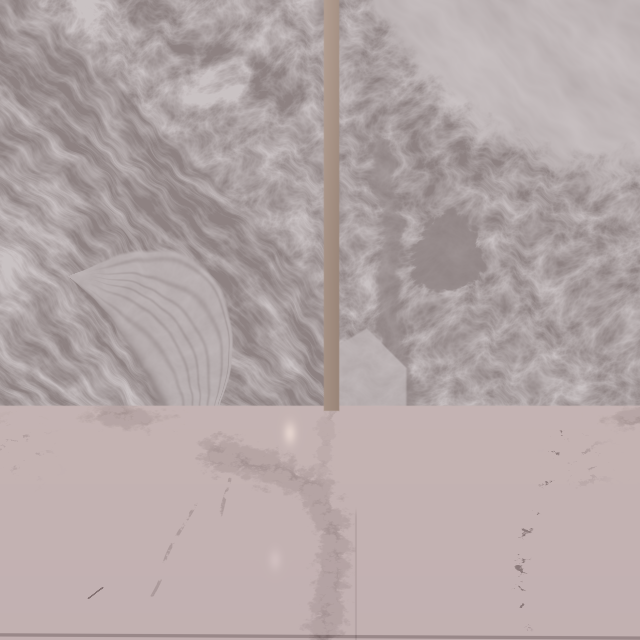
Give the GLSL for this texture, as a WebGL 1 fragment shader.

```glsl
precision highp float;
// Two veined marble wall panels split by a bronze strip above a pale stone ledge.
uniform vec2 u_resolution;

#define LEDGE_TOP 0.366
#define STRIP_X 0.518
#define STRIP_HALF 0.012
#define STRIP_END 0.358
#define ROCK_CONTRAST 1.35
#define STREAK_CONTRAST 1.6
#define FAN_LINES 44.0
#define DARK_STONE vec3(0.555, 0.510, 0.510)
#define LIGHT_STONE vec3(0.790, 0.760, 0.765)
#define LEDGE_COLOR vec3(0.765, 0.698, 0.698)
#define BRONZE vec3(0.625, 0.545, 0.495)

vec2 hash2(vec2 p) {
  vec3 q = fract(p.xyx * vec3(0.1031, 0.1030, 0.0973));
  q += dot(q, q.yzx + 33.33);
  return fract((q.xx + q.yz) * q.zy);
}

// Distance to the nearest scattered cell point
float cells(vec2 p) {
  vec2 id = floor(p), f = fract(p);
  float d = 2.0;
  for (int j = -1; j <= 1; j++)
    for (int i = -1; i <= 1; i++) {
      vec2 g = vec2(float(i), float(j));
      vec2 r = g + hash2(id + g + 40.0) - f;
      d = min(d, dot(r, r));
    }
  return sqrt(d);
}

vec2 warp(vec2 p) {
  vec2 w = sin(p.yx * vec2(17.0, 21.0) + vec2(0.4, 2.0));
  w += 0.5 * sin((p.yx + p * 0.6) * 43.0 + w * 1.7);
  return w + 0.3 * sin((p.yx - p * 0.5) * 97.0 + w * 2.0);
}

// Layered cellular grain centred near zero
float grain(vec2 p) {
  float sum = 0.0, amp = 0.5;
  for (int i = 0; i < 4; i++) {
    sum += amp * (cells(p) - 0.48);
    p = mat2(1.6, 1.2, -1.2, 1.6) * p + 7.3;
    amp *= 0.62;
  }
  return sum;
}

float segment(vec2 p, vec2 a, vec2 b) {
  vec2 d = b - a;
  return length(p - a - d * clamp(dot(p - a, d) / dot(d, d), 0.0, 1.0));
}

float blob(vec2 p, vec2 c, vec2 size) {
  vec2 q = (p - c) / size;
  return exp(-dot(q, q));
}

float band(float d, float w) { return 1.0 - smoothstep(w * 0.55, w * 1.3, d); }

float leftPanel(vec2 p, float px, float rock) {
  vec2 w = p + 0.009 * warp(p);
  float s = w.x + w.y - 1.05;
  float streak = grain(vec2(s * 26.0, (w.x - w.y) * 5.0) + 5.0);
  float below = 1.0 - smoothstep(-0.012, 0.012, p.x + p.y - 1.05);
  float v = mix(0.62 + rock * ROCK_CONTRAST, 0.53 + streak * STREAK_CONTRAST + rock * 0.4, below);
  v -= 0.22 * below * exp(-pow((s + 0.10) / 0.09, 2.0));
  v += 0.17 * blob(p, vec2(0.02, 0.56), vec2(0.07, 0.13));
  // Upper dark vein and white patches
  v -= 0.38 * band(segment(w, vec2(0.20, 1.0), vec2(0.46, 0.84)), 0.028);
  v += 0.42 * smoothstep(0.35, 0.65, blob(w, vec2(0.345, 0.87), vec2(0.06, 0.045)));
  v += 0.30 * blob(w, vec2(0.14, 0.96), vec2(0.07, 0.05));
  v += 0.24 * band(segment(w, vec2(0.435, 0.57), vec2(0.47, 0.42)), 0.025);
  // Folded fan of fine lines
  vec2 q = p - vec2(0.105, 0.564) + 0.0025 * warp(p);
  float r = length(q), a = atan(q.y, q.x);
  float inner = -0.6 - 1.4 * r, outer = 0.45 - 38.0 * r * r * r;
  float t = (a - inner) / max(outer - inner, 0.02);
  float soft = 0.025 + px * 3.0;
  float fan = smoothstep(-soft, soft, t) * smoothstep(-soft, soft, 1.0 - t);
  fan *= 1.0 - smoothstep(0.31, 0.325, r);
  float lines = pow(0.5 + 0.5 * sin(t * FAN_LINES + 1.8 * sin(t * 9.0 + r * 12.0)), 5.0);
  float fold = 0.72 - 0.25 * lines * smoothstep(0.02, 0.10, r) + rock * 0.25;
  v = mix(v, fold, fan);
  return v - 0.32 * exp(-pow(t / 0.07, 2.0)) * (1.0 - smoothstep(0.24, 0.30, r));
}

float rightPanel(vec2 p, float px, float rock) {
  vec2 w = p + 0.008 * warp(p);
  float v = 0.50 + rock * ROCK_CONTRAST;
  v -= 0.20 * blob(w, vec2(0.71, 0.73), vec2(0.11, 0.06));
  v += 0.12 * blob(w, vec2(0.82, 0.42), vec2(0.20, 0.06));
  v += 0.16 * blob(w, vec2(0.56, 0.62), vec2(0.03, 0.10));
  float vein = min(segment(w, vec2(0.60, 0.78), vec2(0.605, 0.545)),
                   segment(w, vec2(0.605, 0.545), vec2(0.64, 0.37)));
  v = mix(v, 0.20 + rock * 0.4, 0.85 * band(vein + rock * 0.02, 0.018));
  float pit = length((w - vec2(0.69, 0.596)) / vec2(0.056, 0.068)) + rock * 0.7;
  v = mix(v, 0.15 + rock * 0.25, 1.0 - smoothstep(0.85, 1.02, pit));
  // Cloudy pale corner
  float rim = w.y - 0.70 - 0.30 * exp(-(w.x - 0.57) * 7.0);
  float cloud = 0.86 + 0.45 * grain(vec2((w.x + w.y) * 9.0, (w.x * 0.5 - w.y) * 4.0));
  v = mix(v, cloud, smoothstep(-0.035, 0.05, rim + rock * 0.05));
  // Smooth wedge beside the strip
  float wedge = max(p.x + p.y - 1.059, p.x - 0.634);
  wedge = max(wedge, p.y - 0.486 - (p.x - 0.573) * 0.6);
  return mix(v, 0.73 + rock * 0.3, 1.0 - smoothstep(-px, px + 0.002, wedge));
}

vec3 ledge(vec2 p, float px) {
  vec2 w = p + 0.006 * warp(p);
  float crust = grain(p * vec2(32.0, 48.0));
  vec3 c = LEDGE_COLOR + vec3(0.01, 0.012, 0.005) * (p.y / LEDGE_TOP - 0.5);
  // Broken vein bending down to the joint
  float d = min(segment(w, vec2(0.335, 0.29), vec2(0.49, 0.235)), segment(w, vec2(0.49, 0.235), vec2(0.53, 0.15)));
  d = min(d, segment(w, vec2(0.53, 0.15), vec2(0.51, 0.0)));
  float m = band(d + crust * 0.05, 0.021) * (1.0 - smoothstep(0.555, 0.557, p.x));
  m = max(m, 0.5 * band(segment(w, vec2(0.52, 0.36), vec2(0.49, 0.25)) + crust * 0.03, 0.009));
  m = max(m, band(length((w - vec2(0.197, 0.348)) * vec2(0.3, 1.0)) + crust * 0.03, 0.017));
  m = max(m, band(length((w - vec2(0.99, 0.343)) * vec2(0.5, 1.0)) + crust * 0.03, 0.017));
  c -= m * (0.055 + 0.28 * clamp(crust + 0.06, 0.0, 0.4));
  // Dotted and hairline cracks
  float chain = min(segment(w, vec2(0.87, 0.33), vec2(0.82, 0.17)), segment(w, vec2(0.82, 0.17), vec2(0.82, 0.02)));
  float flecks = smoothstep(0.08, 0.2, crust);
  float scatter = blob(p, vec2(0.03, 0.30), vec2(0.04)) + blob(p, vec2(0.91, 0.28), vec2(0.035));
  c -= flecks * (0.22 * band(chain, 0.011) + 0.10 * scatter);
  float hair = min(segment(w, vec2(0.30, 0.22), vec2(0.24, 0.07)), segment(w, vec2(0.35, 0.25), vec2(0.34, 0.20)));
  c -= 0.09 * band(hair, 0.0015 + px) * smoothstep(-0.1, 0.08, crust);
  c -= 0.25 * band(segment(w, vec2(0.148, 0.06), vec2(0.168, 0.078)), 0.0015);
  // Joint, reflected lamps and front edge
  c -= 0.05 * band(abs(p.x - 0.556), 0.001 + px * 0.5) * (1.0 - smoothstep(0.19, 0.21, p.y));
  c += vec3(0.12, 0.12, 0.10) * blob(p, vec2(0.453, 0.323), vec2(0.010, 0.017));
  c += 0.05 * blob(p, vec2(0.43, 0.125), vec2(0.010, 0.016));
  return c - 0.16 * band(abs(p.y - 0.008 + p.x * 0.005), 0.002 + px * 0.5);
}

void main() {
  vec2 p = gl_FragCoord.xy / u_resolution;
  float px = 1.0 / u_resolution.y;
  float rock = grain((p + 0.012 * warp(p)) * vec2(24.0, 28.0));
  float v = p.x < STRIP_X ? leftPanel(p, px, rock) : rightPanel(p, px, rock);
  vec3 color = mix(DARK_STONE, LIGHT_STONE, clamp(v, 0.0, 1.0));
  color = mix(ledge(p, px), color, smoothstep(-px, px, p.y - LEDGE_TOP));
  // Bronze divider
  float strip = max(abs(p.x - STRIP_X) - STRIP_HALF, STRIP_END - p.y);
  vec3 metal = BRONZE + 0.05 * smoothstep(0.5, 1.0, p.y) - 2.0 * (p.x - STRIP_X);
  color = mix(metal, color, smoothstep(-px, px, strip));
  gl_FragColor = vec4(color, 1.0);
}
```
